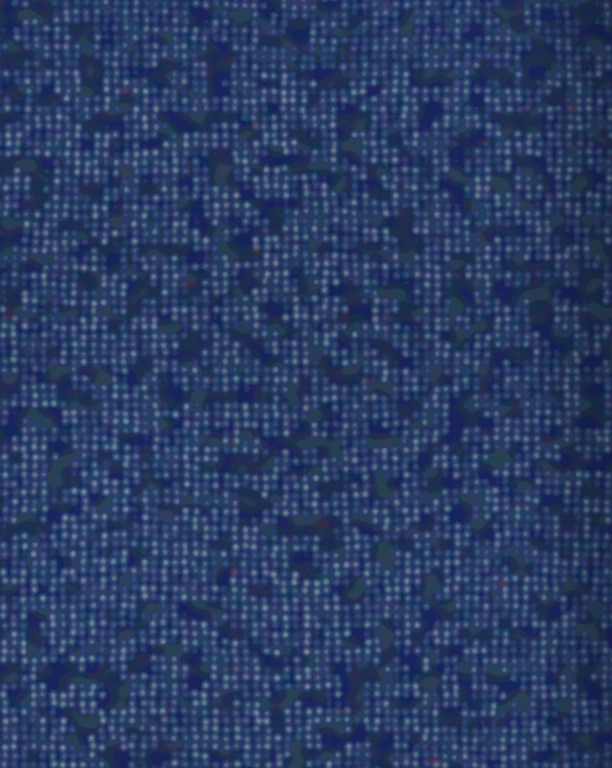
Reproduce this texture procedurally as a Shadertoy shader.

```glsl
// Blue knitted cloth: rows of small pale stitches broken by dark navy flecks.

const vec2 STITCHES = vec2(61.0, 88.0);   // columns and rows on the canvas
const vec2 STITCH_SIZE = vec2(0.26, 0.30); // spread of a stitch within its cell

const vec3 NAVY  = vec3(0.09, 0.14, 0.36);
const vec3 INK   = vec3(0.12, 0.18, 0.31);
const vec3 TEAL  = vec3(0.16, 0.25, 0.33);
const vec3 BLUE  = vec3(0.15, 0.23, 0.42);
const vec3 STEEL = vec3(0.21, 0.29, 0.44);
const vec3 PALE  = vec3(0.32, 0.41, 0.51);
const vec3 GLINT = vec3(0.45, 0.53, 0.58);
const vec3 RUST  = vec3(0.36, 0.25, 0.36);

float hash(vec2 p) {
    vec3 q = fract(p.xyx * vec3(0.1031, 0.1030, 0.0973));
    q += dot(q, q.yzx + 33.33);
    return fract((q.x + q.y) * q.z);
}

vec2 gradientAt(vec2 p) {
    float angle = 6.2832 * hash(p);
    return vec2(cos(angle), sin(angle));
}

float gradientNoise(vec2 p) {
    vec2 i = floor(p), f = p - i;
    vec2 w = f * f * f * (f * (f * 6.0 - 15.0) + 10.0);
    float a = dot(gradientAt(i), f);
    float b = dot(gradientAt(i + vec2(1, 0)), f - vec2(1, 0));
    float c = dot(gradientAt(i + vec2(0, 1)), f - vec2(0, 1));
    float d = dot(gradientAt(i + vec2(1, 1)), f - vec2(1, 1));
    return mix(mix(a, b, w.x), mix(c, d, w.x), w.y);
}

// 0 inside a dark fleck, 1 on the plain knit
float knitCover(vec2 cell) {
    float fleck = gradientNoise(cell * vec2(0.38, 0.41) + 17.3);
    float drift = gradientNoise(cell * 0.09 + 61.7);
    float stray = hash(cell + 211.0) - 0.5;
    return smoothstep(-0.24, -0.06, fleck + 0.22 * drift + 0.16 * stray);
}

// Sum of the soft stitches around p, in cell units
float stitchLight(vec2 p, vec2 size) {
    vec2 home = floor(p);
    float light = 0.0;
    for (int y = -1; y <= 1; y++) {
        for (int x = -1; x <= 1; x++) {
            vec2 cell = home + vec2(x, y);
            vec2 jitter = vec2(hash(cell + 31.0), hash(cell + 77.0)) - 0.5;
            vec2 d = (p - cell - 0.5 - 0.22 * jitter) / size;
            float strength = mix(0.55, 1.25, hash(cell + 5.0));
            light += strength * mix(0.16, 1.0, knitCover(cell)) * exp(-0.5 * dot(d, d));
        }
    }
    return light;
}

// Yarn colour from dark ground to bright stitch
vec3 yarnColor(float tone, vec3 ground) {
    vec3 color = mix(ground, BLUE, smoothstep(0.16, 0.38, tone));
    color = mix(color, STEEL, smoothstep(0.38, 0.62, tone));
    color = mix(color, PALE, smoothstep(0.62, 0.92, tone));
    return mix(color, GLINT, smoothstep(0.95, 1.35, tone));
}

void mainImage(out vec4 fragColor, in vec2 fragCoord) {
    vec2 uv = fragCoord / iResolution.xy;

    // Slightly bent grid of stitches
    vec2 bend = vec2(gradientNoise(uv * 3.0), gradientNoise(uv * 3.0 + 40.0));
    vec2 p = uv * STITCHES + 0.6 * bend;

    // Light of the stitches, flatter in the top band and on the right
    float topBand = smoothstep(0.895, 0.915, uv.y);
    float rightSide = smoothstep(0.45, 1.0, uv.x);
    float contrast = 1.0 - 0.16 * topBand - 0.14 * rightSide;
    float grain = gradientNoise(uv * STITCHES * 3.1 + 9.0);
    float cover = knitCover(p - 0.5);
    float tone = 0.03 + 0.05 * cover + contrast * stitchLight(p, STITCH_SIZE);
    tone += 0.10 * grain;

    // Dark ground wandering between navy, ink and teal
    float hue = gradientNoise(p * vec2(0.43, 0.47) + 83.0);
    vec3 ground = mix(NAVY, INK, smoothstep(-0.28, -0.04, hue));
    ground = mix(ground, TEAL, smoothstep(0.10, 0.30, hue));
    vec3 color = yarnColor(tone, ground);

    // Coloured yarn tints and rare rusty flecks
    float tint = gradientNoise(p * 0.61 + 131.0);
    color += tint * vec3(0.055, -0.020, 0.015);
    float rust = smoothstep(0.40, 0.60, gradientNoise(p * vec2(0.45, 0.55) + 179.0));
    color = mix(color, RUST * (0.65 + 0.5 * tone), 0.6 * rust);

    // Uneven lighting
    float shade = 1.0 + 0.08 * gradientNoise(uv * 2.5 + 23.0);
    shade *= 1.0 - 0.16 * smoothstep(0.82, 1.0, uv.x);
    fragColor = vec4(clamp(color * shade, 0.0, 1.0), 1.0);
}
```
